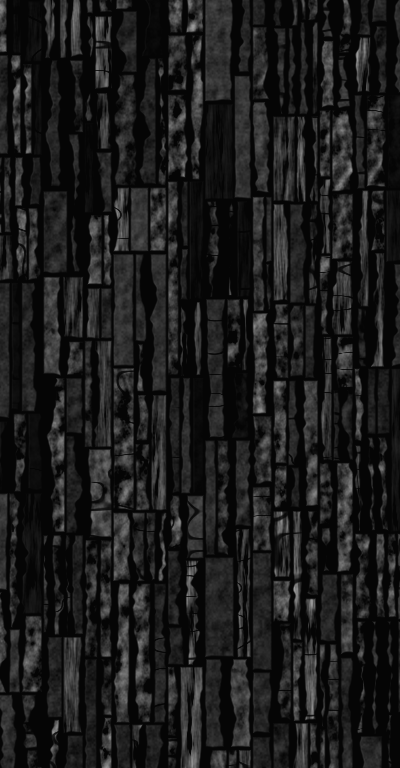
Reproduce this texture procedurally as a WebGL 1 fragment shader.

```glsl
precision highp float;
// Wall cladding of dark, split stone strips standing upright.
// Jittered columns and rows are cut again into strips; each strip gets ragged
// black shadow gaps, a lit rim and a rough, fibrous or smooth relief.
uniform vec2 u_resolution;

const float SHADOW_TONE = 0.018;
const float COLUMNS = 10.0;
const float ROWS = 2.5;

float hash(vec2 p) {
  return fract(sin(dot(p, vec2(127.1, 311.7))) * 43758.5453);
}

float noise(vec2 p) {
  vec2 i = floor(p);
  vec2 f = fract(p);
  f = f * f * (3.0 - 2.0 * f);
  float low = mix(hash(i), hash(i + vec2(1.0, 0.0)), f.x);
  float high = mix(hash(i + vec2(0.0, 1.0)), hash(i + vec2(1.0, 1.0)), f.x);
  return mix(low, high, f.y);
}

float fbm(vec2 p) {
  float sum = 0.0;
  float gain = 0.5;
  for (int i = 0; i < 4; i++) {
    sum += gain * noise(p);
    p = mat2(1.6, 1.2, -1.2, 1.6) * p + 7.3;
    gain *= 0.55;
  }
  return sum / 1.01;
}

// Start of the jittered interval with index i
float border(float i, float seed, float jitter) {
  return i + jitter * (hash(vec2(i, seed)) - 0.5);
}

// Jittered 1D interval around x: index, start, end
vec3 interval(float x, float seed, float jitter) {
  float i = floor(x);
  if (x < border(i, seed, jitter)) i -= 1.0;
  else if (x >= border(i + 1.0, seed, jitter)) i += 1.0;
  return vec3(i, border(i, seed, jitter), border(i + 1.0, seed, jitter));
}

// Cut a block in two along one axis and keep the half that holds p
void cut(vec2 p, vec2 axis, float ratio, inout vec2 lo, inout vec2 hi, inout vec2 id) {
  float at = dot(mix(lo, hi, ratio), axis);
  if (dot(p, axis) < at) {
    hi = mix(hi, vec2(at), axis);
    id += vec2(3.7, 1.3);
  } else {
    lo = mix(lo, vec2(at), axis);
    id += vec2(1.9, 5.1);
  }
}

// Width of the shadow gap along a broken side
float gapWidth(float y, float seed, float stoneWidth) {
  float depth = hash(vec2(seed, 4.2));
  float broken = noise(vec2(y * 17.0, seed)) * 0.65 + noise(vec2(y * 65.0, seed + 9.0)) * 0.35;
  float ragged = (broken - 0.42) * mix(0.004, 0.036, depth);
  return max(0.0015, stoneWidth * 0.36 * depth * depth + ragged);
}

// Brightness of a stone face
float stoneTone(vec2 p, vec2 id) {
  float kind = hash(id + 11.0);
  float rough = smoothstep(0.25, 0.9, kind);
  float fibrous = step(0.78, hash(id + 23.0));
  vec2 scale = mix(vec2(34.0, 27.0), vec2(75.0, 11.0), fibrous);
  vec2 q = p * scale + 40.0 * vec2(hash(id + 2.0), hash(id + 3.0));
  float height = fbm(q);
  float relief = height - fbm(q + vec2(-0.38, 0.3));
  float shade = hash(id + 31.0);
  float base = mix(0.12, 0.24, shade * shade) + 0.05 * rough + 0.04 * fibrous;
  float tone = base * (1.0 + mix(0.5, 1.8, rough) * (height - 0.5));
  tone += relief * mix(0.16, 0.62, max(rough, fibrous * 0.8));
  tone += (noise(p * 190.0) - 0.5) * 0.06;
  // Pits and cracks
  float pits = smoothstep(0.24, 0.36, height);
  float crack = abs(noise(p * vec2(11.0, 24.0) + id * 3.0) - 0.5);
  float cracked = step(0.72, hash(id + 41.0));
  tone *= mix(1.0, pits, max(rough, fibrous));
  tone *= 1.0 - 0.8 * cracked * (1.0 - smoothstep(0.01, 0.04, crack));
  // Some strips lie deep in the shade
  return tone * mix(0.22, 1.0, step(0.08, hash(id + 53.0)));
}

void main() {
  vec2 p = gl_FragCoord.xy / u_resolution.x;
  float pixel = 1.0 / u_resolution.x;

  // Blocks of the wall
  vec3 column = interval(p.x * COLUMNS, 1.0, 0.7);
  float shift = hash(vec2(column.x, 8.0)) * 5.0;
  vec3 row = interval(p.y * ROWS + shift, column.x + 20.0, 0.8);
  vec2 lo = vec2(column.y / COLUMNS, (row.y - shift) / ROWS);
  vec2 hi = vec2(column.z / COLUMNS, (row.z - shift) / ROWS);
  vec2 id = vec2(column.x, row.x) * 7.0;

  // Strips within a block
  for (int i = 0; i < 4; i++) {
    float chance = hash(id + float(i) * 2.3);
    float ratio = mix(0.32, 0.68, hash(id + float(i) + 5.0));
    bool upright = i == 0 || i == 2;
    vec2 size = hi - lo;
    if (upright && size.x > mix(0.04, 0.085, chance)) cut(p, vec2(1.0, 0.0), ratio, lo, hi, id);
    if (!upright && size.y > mix(0.2, 0.6, chance)) cut(p, vec2(0.0, 1.0), ratio, lo, hi, id);
  }

  // Distance into the face from its broken sides and straighter ends
  float seed = hash(id) * 91.0;
  float width = hi.x - lo.x;
  float left = p.x - lo.x - gapWidth(p.y, seed, width);
  float right = hi.x - p.x - gapWidth(p.y, seed + 37.0, width);
  float endGap = 0.002 + 0.012 * hash(id + 61.0) * noise(vec2(p.x * 45.0, seed));
  float ends = min(p.y - lo.y - endGap, hi.y - p.y - 0.002);
  float inside = min(min(left, right), ends);

  // Light on the face, its rim and its shadowed gap
  float face = smoothstep(-0.5 * pixel, 0.0035 + 0.5 * pixel, inside);
  float rim = 1.0 - smoothstep(0.002, 0.006, min(left, hi.y - p.y));
  float tone = stoneTone(p, id) + rim * 0.07 * hash(id + 71.0);
  tone = mix(SHADOW_TONE, max(tone, SHADOW_TONE), face);
  gl_FragColor = vec4(vec3(min(tone, 0.6)), 1.0);
}
```
